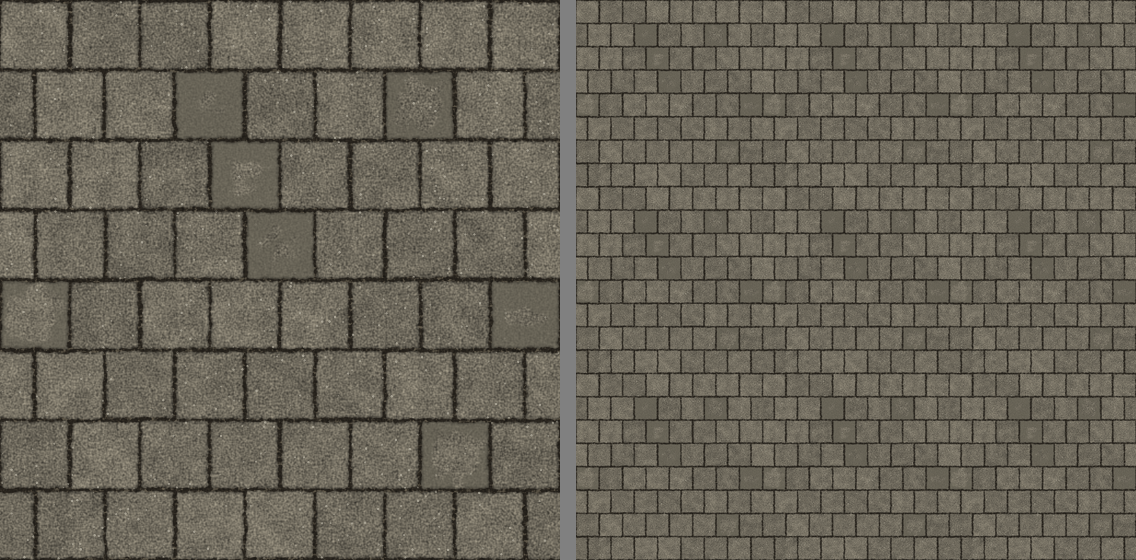
Left: one tile. Right: repeated 3 by 3.
Give the GLSL for this texture, as a WebGL 1 fragment shader.

```glsl
precision highp float;
uniform vec2 u_resolution;

const float COUNT = 8.0;          // stones across and down
const float JOINT = 0.025;        // half joint width, in stones
const float CORNER = 0.03;        // corner radius, in stones
const float WOBBLE = 0.025;       // waviness of the joints
const float CHIPPING = 0.030;     // roughness of the stone edges
const float SHIFT = 0.020;        // random placement of each stone
const float TILT = 0.022;         // random rotation of each stone
const float TONE_SPREAD = 0.11;   // brightness range between stones
const float MOTTLE = 0.20;        // soft blotches
const float GRAIN = 0.50;         // fine sandy texture
const float FILM_SHARE = 0.16;    // share of stones with a smooth film
const float SPECK_GRID = 128.0;
const float SPECK_SHARE = 0.06;

const vec3 STONE = vec3(0.445, 0.424, 0.373);
const vec3 FILM = vec3(0.400, 0.383, 0.333);
const vec3 JOINT_DARK = vec3(0.150, 0.134, 0.110);
const vec3 JOINT_SOIL = vec3(0.300, 0.276, 0.230);
const vec3 SPECK = vec3(0.720, 0.700, 0.640);

vec2 hash2(vec2 p) {
  vec3 q = fract(p.xyx * vec3(0.1031, 0.1030, 0.0973));
  q += dot(q, q.yzx + 33.33);
  return fract((q.xx + q.yz) * q.zy);
}

float corner(vec2 cell, vec2 offset, vec2 local, vec2 period) {
  vec2 slope = hash2(mod(cell + offset, period) + period * 1.7) * 2.0 - 1.0;
  return dot(slope, local - offset);
}

// Gradient noise that wraps after a whole number of periods
float noise(vec2 uv, vec2 period) {
  vec2 p = uv * period;
  vec2 cell = floor(p);
  vec2 f = p - cell;
  vec2 w = f * f * f * (f * (f * 6.0 - 15.0) + 10.0);
  float low = mix(corner(cell, vec2(0.0, 0.0), f, period),
                  corner(cell, vec2(1.0, 0.0), f, period), w.x);
  float high = mix(corner(cell, vec2(0.0, 1.0), f, period),
                   corner(cell, vec2(1.0, 1.0), f, period), w.x);
  return mix(low, high, w.y);
}

float roundedBox(vec2 p, float halfSize, float radius) {
  vec2 e = abs(p) - halfSize + radius;
  return length(max(e, 0.0)) + min(max(e.x, e.y), 0.0) - radius;
}

// Sparse bright mineral flecks, one candidate per grid cell
float specks(vec2 uv) {
  vec2 p = uv * SPECK_GRID;
  vec2 cell = mod(floor(p), SPECK_GRID);
  vec2 place = 0.3 + 0.4 * hash2(cell + 51.0);
  vec2 pick = hash2(cell + 207.0);
  float radius = mix(0.12, 0.28, pick.y);
  float soft = 0.5 * SPECK_GRID / u_resolution.y;
  float dotMask = 1.0 - smoothstep(radius - soft, radius + soft, length(fract(p) - place));
  return dotMask * step(pick.x, SPECK_SHARE) * mix(0.4, 1.0, pick.y);
}

void main() {
  vec2 uv = gl_FragCoord.xy / u_resolution;

  // Running bond layout
  vec2 wobble = vec2(noise(uv, vec2(32.0)), noise(uv, vec2(40.0)));
  vec2 p = uv * COUNT + WOBBLE * wobble;
  float row = floor(p.y);
  p.x += 0.5 * (1.0 - mod(row, 2.0));
  vec2 id = mod(floor(p), COUNT);
  vec2 placing = hash2(id + 11.0) - 0.5;
  vec2 look = hash2(id + 73.0);

  // Stone outline
  vec2 local = fract(p) - 0.5;
  local += SHIFT * placing + TILT * (look.x - 0.5) * vec2(-local.y, local.x);
  float d = roundedBox(local, 0.5 - JOINT, CORNER);
  d += CHIPPING * (noise(uv, vec2(96.0)) + 0.6 * noise(uv, vec2(192.0)));
  float aa = COUNT / u_resolution.y;
  float jointMask = smoothstep(-aa, aa, d);

  // Sandy surface with soft blotches
  float grain = noise(uv, vec2(256.0)) + 0.6 * noise(uv, vec2(170.0));
  float mottle = noise(uv, vec2(24.0)) + 0.7 * noise(uv, vec2(56.0));
  float tone = 1.0 + TONE_SPREAD * (look.x - 0.5) + MOTTLE * mottle;
  vec3 stone = STONE * (tone + GRAIN * grain);

  // Smooth film creeping inward from the rim of some stones
  float cover = length(local) + 0.35 * noise(uv, vec2(36.0));
  float reach = mix(0.35, 0.0, hash2(id + 131.0).x);
  float film = step(look.y, FILM_SHARE) * smoothstep(reach, reach + 0.15, cover);
  stone = mix(stone, FILM * (1.0 + 0.25 * GRAIN * grain), 0.85 * film);
  stone *= 1.0 - 0.22 * smoothstep(-0.045, 0.0, d);

  // Dark joints with streaks of soil
  float streak = mod(row, 2.0) + noise(uv, vec2(64.0, 160.0)) - mod(row, 2.0);
  float soil = smoothstep(0.0, 0.45, streak + 0.4 * grain);
  vec3 joint = mix(JOINT_DARK, JOINT_SOIL, soil) * (1.0 + 0.5 * grain);

  vec3 color = mix(stone, joint, jointMask);
  color = mix(color, SPECK, 0.8 * specks(uv) * (1.0 - 0.8 * film) * (1.0 - 0.6 * jointMask));
  gl_FragColor = vec4(clamp(color, 0.0, 1.0), 1.0);
}
```
